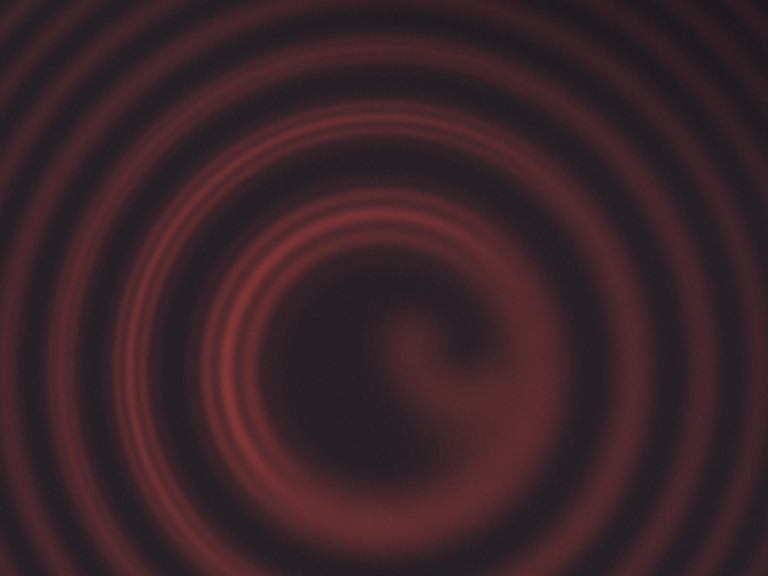
This background is drawn by a WebGL 2 fragment shader. Its source:

```glsl
#version 300 es
precision highp float;
// Dim red interference rings around an off-centre dark disc.
// Rings are evenly spaced in squared radius; finer fringes split them at the
// upper left, and a soft curved glow reaches into the disc from the right.

uniform vec2 u_resolution;
out vec4 fragColor;

const float TAU = 6.2831853;
const vec3 DARK = vec3(0.148, 0.122, 0.146);
const vec3 RED = vec3(0.385, 0.178, 0.188);
const vec2 CENTRE = vec2(-0.003, -0.142);

vec2 hash2(vec2 cell) {
    vec2 k = vec2(dot(cell, vec2(127.1, 311.7)), dot(cell, vec2(269.5, 183.3)));
    return fract(sin(k) * 43758.5);
}

// Distance to the nearest scattered point, one point per unit cell.
float cellular(vec2 p) {
    vec2 cell = floor(p);
    float nearest = 2.0;
    for (int y = -1; y <= 1; y++) {
        for (int x = -1; x <= 1; x++) {
            vec2 c = cell + vec2(x, y);
            nearest = min(nearest, length(c + hash2(c) - p));
        }
    }
    return nearest;
}

float glow(float d, float width) {
    return exp(-d * d / (width * width));
}

// Distance to an arc of given radius, middle angle and half opening.
float arcDistance(vec2 p, float radius, float middle, float halfAngle) {
    float c = cos(middle), s = sin(middle);
    vec2 q = vec2(c * p.x + s * p.y, c * p.y - s * p.x);
    float a = clamp(atan(q.y, q.x), -halfAngle, halfAngle);
    return length(q - radius * vec2(cos(a), sin(a)));
}

// Position across the nearest ring, -0.5 to 0.5, zero on its crest.
float ringPhase(float r, float first, float spacing) {
    return fract((r * r - first) / spacing + 0.5) - 0.5;
}

float ringProfile(float phase, float sharpness) {
    return pow(0.5 + 0.5 * cos(TAU * phase), sharpness);
}

// Fine light and dark lines within one ring.
float fringes(float phase, float count) {
    return cos(TAU * count * phase);
}

float screenBlend(float a, float b) {
    return a + b * (1.0 - min(a, 1.0));
}

void main() {
    vec2 uv = (gl_FragCoord.xy - 0.5 * u_resolution) / u_resolution.y;
    vec2 p = uv - CENTRE;
    float r = length(p);
    vec2 dir = p / max(r, 0.001);

    // Broad rings, fading outward and brighter toward the left
    float phase = ringPhase(r, 0.0735, 0.1193);
    float facing = dot(dir, normalize(vec2(-0.75, 0.66)));
    float strength = mix(0.98, 0.34, smoothstep(0.24, 0.85, r));
    strength *= 1.0 - 0.16 * dir.x - 0.08 * smoothstep(0.0, 0.8, uv.x + uv.y);
    float rings = ringProfile(phase, 1.25) * strength;

    // Split lines on the upper left, dissolving outward
    float split = smoothstep(-0.35, 0.65, facing) * (1.0 - smoothstep(0.3, 0.72, r));
    rings *= 1.0 + 0.3 * split * fringes(phase, 5.6);
    rings *= smoothstep(0.08, 0.24, r);

    // Curved glow and haze inside the disc
    float hook = 0.66 * glow(arcDistance(p - vec2(0.15, 0.05), 0.098, 4.15, 0.95), 0.058);
    float haze = 0.45 * glow(length(p - vec2(0.17, -0.11)), 0.085);
    float light = screenBlend(rings, screenBlend(hook, haze));

    // Faint mottling and grain
    float mottle = sin(uv.x * 37.0 + 2.0 * sin(uv.y * 29.0)) * sin(uv.y * 43.0 + sin(uv.x * 23.0));
    light *= 1.0 + 0.03 * mottle;
    float grain = cellular(uv * 150.0) - 0.45;

    vec3 colour = mix(DARK, RED, light);
    colour *= 1.0 - 0.2 * smoothstep(0.25, 0.8, uv.y + 0.35 * uv.x);
    colour += 0.014 * grain;
    fragColor = vec4(colour, 1.0);
}
```
